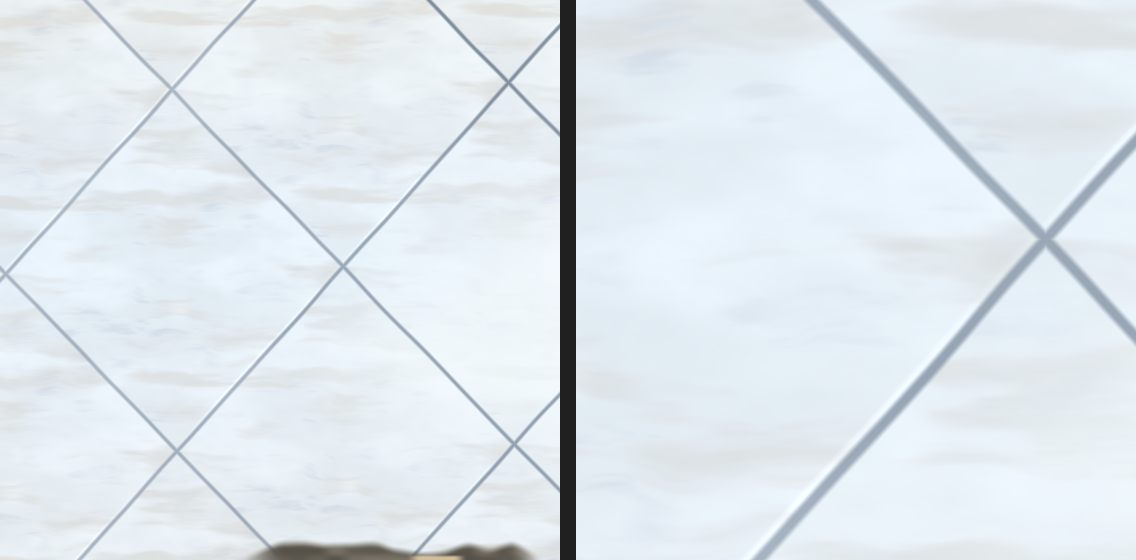
Left, the full canvas; right, a detail of the centre.
A Shadertoy shader for this texture:

```glsl
// Pale stone floor tiles laid on the diagonal, with thin blue-grey joints.
// A skewed lattice gives the tiles; stretched noise prints the same streaks
// on each one. Soft glare and a dark worn strip at the bottom lie on top.

#define CROSSING vec2(0.613, 0.523)    // one joint crossing
#define EDGE_DOWN vec2(0.306, -0.316)  // tile side falling to the right
#define EDGE_UP vec2(0.296, 0.329)     // tile side rising to the right
#define JOINT_HALF_WIDTH 0.0032
#define JOINT_WOBBLE 0.0030
#define STREAK_SCALE vec2(7.0, 36.0)
#define STONE vec3(0.895, 0.922, 0.940)
#define STONE_LIGHT vec3(0.930, 0.958, 0.978)
#define BEIGE vec3(0.855, 0.852, 0.840)
#define BLUE_GREY vec3(0.800, 0.830, 0.875)
#define JOINT vec3(0.560, 0.615, 0.680)
#define STAIN vec3(0.400, 0.380, 0.340)

float hash(vec2 p) {
    vec3 q = fract(vec3(p.xyx) * 0.1031);
    q += dot(q, q.yzx + 33.33);
    return fract((q.x + q.y) * q.z);
}

float noise(vec2 p) {
    vec2 i = floor(p), f = fract(p);
    f = f * f * (3.0 - 2.0 * f);
    return mix(mix(hash(i), hash(i + vec2(1, 0)), f.x),
               mix(hash(i + vec2(0, 1)), hash(i + vec2(1, 1)), f.x), f.y);
}

float fbm(vec2 p) {
    float sum = 0.0, amp = 0.5;
    for (int i = 0; i < 4; i++) {
        sum += amp * noise(p);
        p = p * 2.03 + 17.3;
        amp *= 0.5;
    }
    return sum / 0.9375;
}

// Stone print, shared by all tiles, with a slight change of tone per tile
vec3 stone(vec2 local, vec2 cell, vec2 uv) {
    vec2 p = local + 0.012 * (noise(local * 22.0 + 40.0) - 0.5);
    float cloud = fbm(p * vec2(5.0, 11.0) + 31.0);
    float streak = fbm(p * STREAK_SCALE + 53.0);
    float smudge = fbm(p * vec2(15.0, 62.0) + 87.0);
    vec3 col = mix(STONE, STONE_LIGHT, smoothstep(0.38, 0.70, cloud));
    col = mix(col, BEIGE, 0.65 * smoothstep(0.50, 0.78, streak));
    col = mix(col, BLUE_GREY, 0.55 * smoothstep(0.58, 0.80, smudge)
                              * smoothstep(0.35, 0.65, 1.0 - cloud));
    vec2 fleck = (local - vec2(0.006, -0.070)) / vec2(0.020, 0.016);
    col += 0.04 * exp(-dot(fleck, fleck));
    col += 0.010 * (hash(cell + 60.0) - 0.5);
    return col + 0.022 * (fbm(uv * vec2(34.0, 60.0) + 9.0) - 0.5);
}

// Broad light falling on the lower right, cool in the middle
vec3 lighting(vec3 col, vec2 uv) {
    vec2 core = (uv - vec2(0.84, 0.36)) / vec2(0.25, 0.11);
    vec2 side = (uv - vec2(1.02, 0.48)) / vec2(0.24, 0.20);
    float glare = exp(-dot(core, core)) + exp(-dot(side, side));
    float cool = smoothstep(0.55, 0.0, abs(uv.y - 0.52));
    col += vec3(-0.012, 0.000, 0.012) * cool;
    col += vec3(0.010, 0.004, -0.008) * smoothstep(0.65, 1.0, uv.y);
    return mix(col, vec3(0.955, 0.985, 0.995), 0.72 * min(glare, 1.0));
}

// Dark ragged strip along the bottom edge, with one pale tan chip
vec3 wornStrip(vec3 col, vec2 uv) {
    float span = smoothstep(0.41, 0.51, uv.x) * smoothstep(0.98, 0.91, uv.x);
    float gap = 1.0 - 0.55 * exp(-pow((uv.x - 0.76) / 0.05, 2.0));
    float top = span * gap * (0.020 + 0.012 * noise(vec2(uv.x * 24.0, 3.0)));
    float mask = span * smoothstep(top + 0.008, top - 0.010, uv.y);
    float chip = smoothstep(0.055, 0.030, abs(uv.x - 0.78))
               * smoothstep(0.010, 0.004, uv.y);
    vec3 tone = STAIN * (0.8 + 0.4 * noise(uv * vec2(30.0, 60.0)));
    tone = mix(tone, vec3(0.82, 0.74, 0.60), chip);
    return mix(col, tone, mask);
}

void mainImage(out vec4 fragColor, in vec2 fragCoord) {
    vec2 uv = fragCoord / iResolution.y;
    float pixel = 1.0 / iResolution.y;

    // Lattice coordinates: whole numbers fall on the joints
    mat2 lattice = mat2(EDGE_DOWN, EDGE_UP);
    vec2 bend = vec2(noise(uv * 13.0), noise(uv * 13.0 + 50.0)) - 0.5;
    vec2 grid = inverse(lattice) * (uv - CROSSING + JOINT_WOBBLE * bend);
    vec2 cell = floor(grid);
    vec2 local = lattice * (fract(grid) - 0.5);

    // Signed distances to the rising (x) and falling (y) joints
    vec2 tileHeight = abs(determinant(lattice))
                    / vec2(length(EDGE_UP), length(EDGE_DOWN));
    vec2 signedDist = (fract(grid + 0.5) - 0.5) * tileHeight;
    vec2 dist = abs(signedDist);

    vec3 col = lighting(stone(local, cell, uv), uv);

    // Pale bevel beside parts of the rising joints
    float bevel = smoothstep(0.004, 0.0, abs(signedDist.x + 0.0055));
    col += 0.05 * bevel * smoothstep(0.35, 0.7, noise(uv * 6.0 + 20.0));

    // Joints, fainter on the left and darker at the upper right
    float soft = 0.0017 + 0.5 * pixel;
    vec2 lines = smoothstep(JOINT_HALF_WIDTH + soft, JOINT_HALF_WIDTH - soft, dist);
    float depth = 0.72 + 0.24 * smoothstep(0.1, 0.9, uv.x)
                + 0.16 * (noise(uv * 9.0 + 70.0) - 0.5);
    vec3 jointColor = JOINT - 0.07 * smoothstep(1.3, 1.8, uv.x + uv.y);
    col = mix(col, jointColor, max(lines.x, lines.y) * clamp(depth, 0.0, 1.0));

    fragColor = vec4(clamp(wornStrip(col, uv), 0.0, 1.0), 1.0);
}
```
